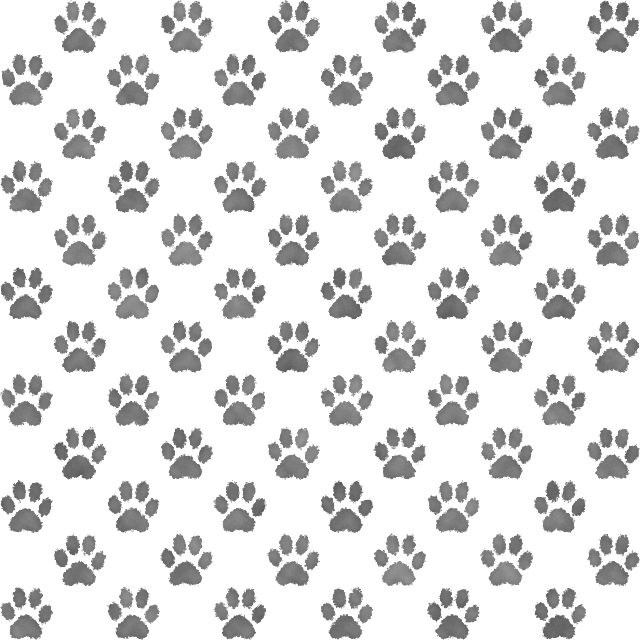
Reproduce this pattern procedurally as a Shadertoy shader.

```glsl
const float GRID = 12.0;            // cells across and down, every second one filled
const vec3 PAPER = vec3(1.0);
const float INK = 0.485;            // mean grey of the wash
const float WASH = 0.042;           // strength of the soft mottling
const float PAW_VARIATION = 0.05;   // tone range between paws
const float PART_VARIATION = 0.055; // tone range between toes and pad
const float GRAIN = 0.05;
const float RIM_DARKENING = 0.025;
const float FRAY = 0.065;           // depth of the ragged edge
const float FRAY_CELLS = 15.0;      // edge tufts per cell
const float PAD_BLEND = 0.16;

// Toe centre (xy) and radii (zw), in cell units
const vec4 TOES[4] = vec4[4](
    vec4(-0.350,  0.035, 0.118, 0.168),
    vec4(-0.135,  0.285, 0.118, 0.186),
    vec4( 0.165,  0.280, 0.118, 0.186),
    vec4( 0.350, -0.015, 0.116, 0.172));
const float TILTS[4] = float[4](0.32, 0.10, -0.20, -0.42);

float hash(vec2 p) {
    vec3 q = fract(p.xyx * vec3(0.1031, 0.1030, 0.0973));
    q += dot(q, q.yzx + 33.33);
    return fract((q.x + q.y) * q.z);
}

// Distance to the nearest jittered point
float cellular(vec2 p) {
    vec2 base = floor(p);
    float nearest = 2.0;
    for (int y = -1; y <= 1; y++)
    for (int x = -1; x <= 1; x++) {
        vec2 c = base + vec2(x, y);
        vec2 point = c + vec2(hash(c), hash(c + 57.3));
        nearest = min(nearest, length(point - p));
    }
    return nearest;
}

// Warped layered sines, roughly -1 to 1
float mottle(vec2 p, float phase) {
    p += 0.12 * sin(p.yx * 9.0 + phase * 1.7);
    float n = sin(dot(p, vec2(5.0, 4.0)) + phase);
    n += 0.6 * sin(dot(p, vec2(-8.0, 10.0)) + phase * 2.3);
    n += 0.4 * sin(dot(p, vec2(17.0, 9.0)) + phase * 3.1);
    return n * 0.6;
}

float smoothMin(float a, float b, float k) {
    float h = max(k - abs(a - b), 0.0) / k;
    return min(a, b) - h * h * k * 0.25;
}

float toeDistance(vec2 p, vec4 toe, float tilt) {
    float c = cos(tilt), s = sin(tilt);
    p = mat2(c, -s, s, c) * (p - toe.xy);
    return (length(p / toe.zw) - 1.0) * toe.z;
}

// Domed pad with two lower lobes
float padDistance(vec2 p) {
    p.x = abs(p.x + 0.02);
    float lobes = smoothMin(length(p - vec2(0.17, -0.34)),
                            length(p - vec2(-0.17, -0.34)), PAD_BLEND) - 0.135;
    return smoothMin(lobes, length(p - vec2(0.0, -0.20)) - 0.17, PAD_BLEND);
}

void mainImage(out vec4 fragColor, in vec2 fragCoord) {
    vec2 grid = fragCoord / iResolution.xy * GRID;
    vec2 cell = mod(floor(grid), GRID);
    vec2 p = fract(grid) - 0.5;
    float filled = 1.0 - mod(cell.x + cell.y, 2.0);
    float seed = hash(cell + 11.7);

    // Nearest part of the paw
    float d = padDistance(p);
    float part = 4.0;
    for (int i = 0; i < 4; i++) {
        float toe = toeDistance(p, TOES[i], TILTS[i]);
        if (toe < d) {
            d = toe;
            part = float(i);
        }
    }

    // Frayed outline
    vec2 offset = cell * 41.0 + 100.0;
    float tufts = cellular(p * FRAY_CELLS + offset);
    float specks = cellular(p * FRAY_CELLS * 1.9 + offset + 19.0);
    float edge = d + FRAY * (0.65 * tufts + 0.35 * specks - 0.45);
    float blur = 0.75 * GRID / min(iResolution.x, iResolution.y);
    float coverage = filled * (1.0 - smoothstep(-blur, blur, edge));

    // Uneven grey wash
    float tone = INK + WASH * mottle(p, seed * 40.0);
    tone += PAW_VARIATION * (seed - 0.5);
    tone += PART_VARIATION * (hash(cell * 7.0 + part * 3.7 + 2.0) - 0.5);
    tone += GRAIN * (0.5 * tufts + 0.5 * specks - 0.45);
    tone -= RIM_DARKENING * smoothstep(-0.09, -0.02, d);

    fragColor = vec4(mix(PAPER, vec3(tone), coverage), 1.0);
}
```
